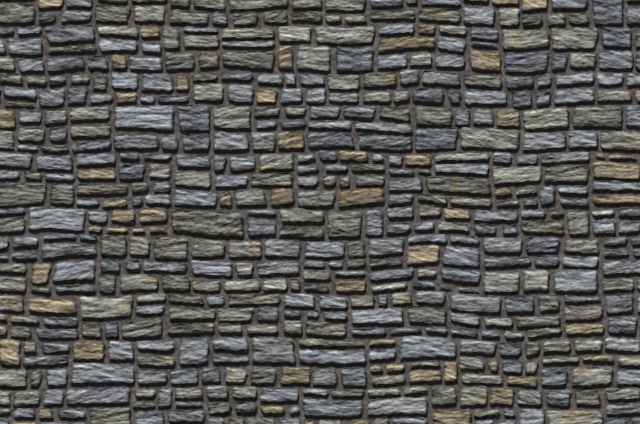
A WebGL 1 fragment shader for this texture:

```glsl
precision highp float;
// A dry, grey slate wall: jittered blocks are split again and again into long
// and upright stones, each a rough wedge with layered grain, set in brownish
// mortar that is darkened by the shadow of the stone above.

uniform vec2 u_resolution;

// Layout, in units of the canvas height
const float BANDS = 9.5;         // block rows per unit
const float COLUMNS = 4.2;       // block columns per unit
const float EDGE_JITTER = 0.5;   // shift of the block edges
const float GAP = 0.0033;        // least inset of a stone in its cell
const float WEDGE = 0.0085;      // extra random inset of the edges
const float CORNER = 0.007;      // corner radius
const float WARP = 0.011;        // waviness of the courses
const vec2 SHADOW_OFFSET = vec2(-0.002, 0.0095);

// Surface
const vec2 GRAIN_SCALE = vec2(16.0, 58.0);
const float GRAIN_CONTRAST = 0.20;
const float RELIEF = 0.24;
const vec2 TONE_RANGE = vec2(0.40, 0.565);
const vec3 BLUE_GREY = vec3(0.97, 1.00, 1.035);
const vec3 GREEN_GREY = vec3(1.015, 1.01, 0.945);
const vec3 TAN = vec3(1.06, 0.98, 0.83);
const vec3 RUST = vec3(1.12, 0.93, 0.66);
const vec3 MORTAR = vec3(0.355, 0.335, 0.325);

struct Stone { float dist; float id; vec2 local; };

float hash(vec2 p) {
  return fract(sin(dot(p, vec2(127.1, 311.7))) * 43758.547);
}

float gradientDot(vec2 cell, vec2 offset) {
  float angle = 6.28318 * hash(cell);
  return dot(vec2(cos(angle), sin(angle)), offset);
}

float noise(vec2 p) {
  vec2 i = floor(p), f = fract(p), e = vec2(0.0, 1.0);
  vec2 w = f * f * f * (f * (f * 6.0 - 15.0) + 10.0);
  return mix(mix(gradientDot(i, f), gradientDot(i + e.yx, f - e.yx), w.x),
             mix(gradientDot(i + e, f - e), gradientDot(i + 1.0, f - 1.0), w.x), w.y);
}

float fbm(vec2 p) {
  float sum = 0.0, amplitude = 1.0;
  for (int k = 0; k < 4; k++) {
    sum += amplitude * noise(p);
    p = p * 1.9 + 17.3;
    amplitude *= 0.62;
  }
  return sum;
}

// Jittered interval around x: low edge, high edge, index
float edge(float i, float seed) { return i + EDGE_JITTER * (hash(vec2(i, seed)) - 0.5); }

vec3 span(float x, float seed) {
  float i = floor(x);
  if (x < edge(i, seed)) i -= 1.0;
  else if (x >= edge(i + 1.0, seed)) i += 1.0;
  return vec3(edge(i, seed), edge(i + 1.0, seed), i);
}

Stone stoneAt(vec2 p) {
  vec3 row = span(p.y * BANDS, 3.7);
  float slide = 9.0 * hash(vec2(row.z, 8.1));
  vec3 col = span(p.x * COLUMNS + slide, row.z + 20.5);
  vec2 lo = vec2((col.x - slide) / COLUMNS, row.x / BANDS);
  vec2 hi = vec2((col.y - slide) / COLUMNS, row.y / BANDS);
  float id = 97.0 * hash(vec2(col.z, row.z + 0.3));

  // Split wide cells into neighbours and tall cells into courses
  for (int k = 0; k < 5; k++) {
    vec2 size = hi - lo;
    float at = mix(0.32, 0.68, hash(vec2(id, 1.3)));
    vec2 cut = mix(lo, hi, at);
    float side = 0.0;
    if (size.x > 0.09 && size.x > size.y * mix(1.7, 5.2, hash(vec2(id, 2.9)))) {
      side = step(cut.x, p.x);
      if (side > 0.5) lo.x = cut.x; else hi.x = cut.x;
    } else if (size.x > 0.06 && size.y > mix(0.05, 0.082, hash(vec2(id, 4.7)))) {
      side = step(cut.y, p.y);
      if (side > 0.5) lo.y = cut.y; else hi.y = cut.y;
    }
    id = 97.0 * hash(vec2(id, side + 6.1));
  }

  // Rounded box whose four edges lean independently
  vec2 extent = 0.5 * (hi - lo), local = p - 0.5 * (lo + hi);
  vec2 facing = step(0.0, local);
  vec2 amount = vec2(hash(vec2(id, facing.x + 11.0)), hash(vec2(id, facing.y + 15.0)));
  vec2 lean = vec2(hash(vec2(id, facing.x + 21.0)), hash(vec2(id, facing.y + 25.0))) * 2.0 - 1.0;
  vec2 inset = GAP + WEDGE * amount * (0.5 + 0.5 * lean * local.yx / extent.yx);
  vec2 a = abs(local) - extent + inset + CORNER;
  float d = length(max(a, 0.0)) + min(max(a.x, a.y), 0.0) - CORNER;
  d += 0.0035 * noise(p * 32.0) + 0.0024 * noise(p * 85.0);
  return Stone(d, id, local);
}

vec3 stoneColor(Stone s, vec2 p) {
  float pick = hash(vec2(s.id, 31.0));
  float slant = 0.4 * (hash(vec2(s.id, 33.0)) - 0.5);
  vec2 strata = (s.local + vec2(0.0, slant * s.local.x)) * GRAIN_SCALE + s.id;
  float layers = fbm(strata);
  float relief = layers - fbm(strata + vec2(0.0, 0.3));
  float crack = 1.0 - smoothstep(0.0, 0.07, abs(noise(strata * vec2(0.5, 0.8) + 40.0)));
  float tone = mix(TONE_RANGE.x, TONE_RANGE.y, hash(vec2(s.id, 35.0)));
  tone += GRAIN_CONTRAST * layers * 0.6 + RELIEF * relief - 0.07 * crack;
  tone += 0.10 * noise(p * vec2(95.0, 150.0));
  vec3 tint = mix(BLUE_GREY, GREEN_GREY, smoothstep(0.35, 0.7, pick));
  tint = mix(tint, TAN, step(0.9, pick));
  float stain = smoothstep(0.2, 0.5, noise(p * 19.0 + 5.0)) * step(0.6, pick);
  return max(tone, 0.06) * mix(tint, RUST, 0.5 * stain);
}

void main() {
  vec2 uv = gl_FragCoord.xy / u_resolution.y;
  vec2 p = uv + WARP * vec2(noise(uv * 8.0), 1.5 * noise(uv * vec2(4.5, 6.0) + 30.0));
  float blur = max(0.8 / u_resolution.y, 0.0014);
  Stone here = stoneAt(p);
  float above = stoneAt(p + SHADOW_OFFSET).dist;

  // Gritty mortar in the shadow of the stone above
  float shadow = 1.0 - smoothstep(-0.003, 0.004, above);
  vec3 mortar = MORTAR * (1.0 + 0.35 * noise(p * 110.0) + 0.25 * noise(p * 45.0));
  mortar *= mix(1.0, 0.27, shadow);

  // Stone face with dim rims and a lit upper edge
  float face = smoothstep(0.0, -0.007, here.dist);
  float lit = smoothstep(-0.002, 0.005, above);
  vec3 stone = stoneColor(here, p) * mix(0.68, 1.0, face) * (1.0 + 0.16 * lit);

  float cover = 1.0 - smoothstep(-blur, blur, here.dist);
  gl_FragColor = vec4(clamp(mix(mortar, stone, cover), 0.0, 1.0), 1.0);
}
```
